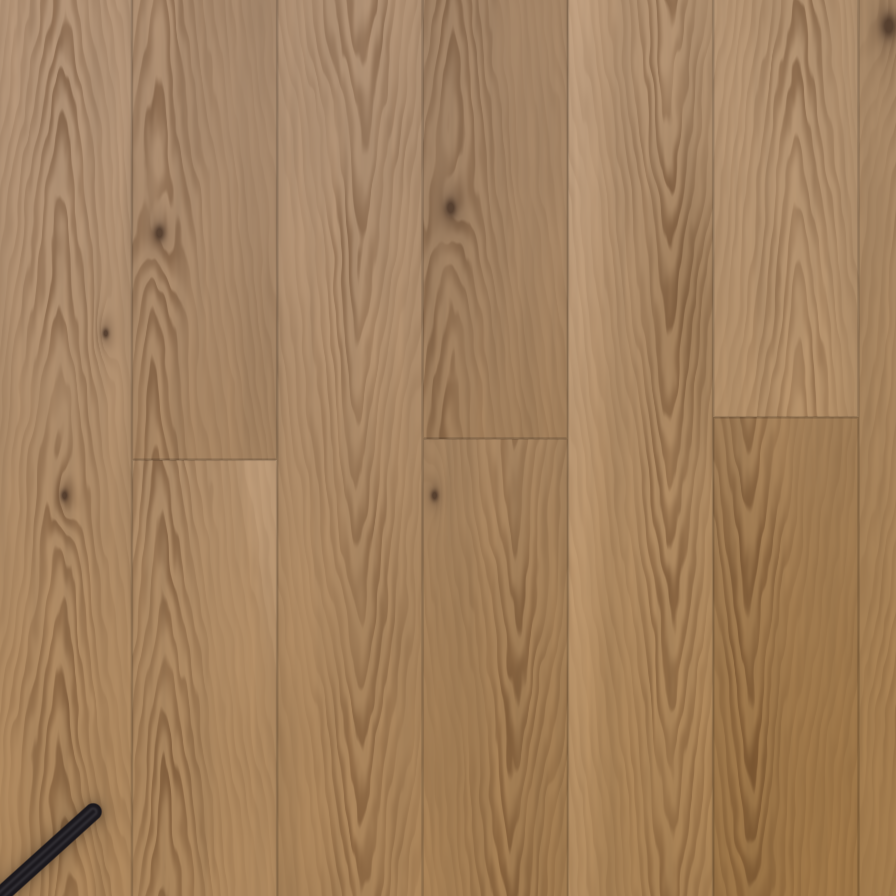
A Shadertoy shader for this texture:

```glsl
// Oak plank floor: seven columns of boards with arched grain, knots and a dark rod in one corner.

const float PLANK_WIDTH = 0.1622;
const float FIRST_EDGE = -0.015;
const vec3 OAK_LOW = vec3(0.655, 0.508, 0.345);
const vec3 OAK_HIGH = vec3(0.680, 0.560, 0.450);
const vec3 GRAIN_TINT = vec3(0.76, 0.70, 0.64);
const vec3 KNOT_COLOR = vec3(0.27, 0.19, 0.14);
const vec3 ROD_COLOR = vec3(0.10, 0.09, 0.11);

// Per board: grain centre, brightness offset, arch direction; lower row then upper row.
const vec3 BOARDS[14] = vec3[14](
    vec3(0.53, 0.010, 1.0), vec3(0.22, 0.020, 1.0), vec3(0.57, 0.005, -1.0),
    vec3(0.63, -0.012, -1.0), vec3(0.72, 0.012, -1.0), vec3(0.25, -0.040, -1.0),
    vec3(0.50, -0.010, 1.0),
    vec3(0.53, 0.010, 1.0), vec3(0.19, -0.020, 1.0), vec3(0.57, 0.005, -1.0),
    vec3(0.18, -0.035, 1.0), vec3(0.72, 0.012, -1.0), vec3(0.58, 0.022, 1.0),
    vec3(0.50, -0.010, 1.0));

// Knots: position and size.
const vec3 KNOTS[6] = vec3[6](
    vec3(0.178, 0.740, 0.010), vec3(0.503, 0.768, 0.011), vec3(0.072, 0.447, 0.007),
    vec3(0.118, 0.628, 0.006), vec3(0.992, 0.971, 0.015), vec3(0.485, 0.447, 0.007));

float hash(vec2 p) {
    vec3 q = fract(p.xyx * 0.1031);
    q += dot(q, q.yzx + 33.33);
    return fract((q.x + q.y) * q.z);
}

float noise(vec2 p) {
    vec2 i = floor(p), f = fract(p);
    f = f * f * (3.0 - 2.0 * f);
    return mix(mix(hash(i), hash(i + vec2(1, 0)), f.x),
               mix(hash(i + vec2(0, 1)), hash(i + vec2(1, 1)), f.x), f.y);
}

float fbm(vec2 p) {
    float sum = 0.0, weight = 0.5;
    for (int i = 0; i < 4; i++) {
        sum += weight * noise(p);
        p = p * 2.03 + 17.1;
        weight *= 0.5;
    }
    return sum;
}

float blob(vec2 p, vec2 radius) {
    vec2 q = p / radius;
    return exp(-dot(q, q));
}

// Thin dark line with a soft rise and a sharper fall, once per unit.
float ring(float f) {
    float t = fract(f);
    return smoothstep(0.15, 0.78, t) * (1.0 - smoothstep(0.82, 1.0, t));
}

// Nested arches along the board centre that straighten toward its sides.
float archGrain(vec2 p, float u, vec3 board, float seed, float bend) {
    float d = u - board.x + 0.14 * (fbm(vec2(seed, p.y * 5.0)) - 0.47);
    float arch = p.y * board.z + 1.3 * sqrt(d * d + 0.0015);
    float wobble = 1.9 * fbm(vec2(u * 5.0 + seed, p.y * 6.0))
                 + 0.35 * noise(vec2(u * 22.0 + seed, p.y * 28.0));
    float lines = ring(12.0 * arch + wobble + bend);
    float strength = 0.22 + 0.78 * exp(-d * d * 16.0);
    return lines * strength * (0.35 + 0.9 * noise(vec2(u * 7.0, p.y * 9.0 + seed)));
}

float segmentDistance(vec2 p, vec2 a, vec2 b) {
    vec2 ab = b - a;
    return length(p - a - ab * clamp(dot(p - a, ab) / dot(ab, ab), 0.0, 1.0));
}

void mainImage(out vec4 fragColor, in vec2 fragCoord) {
    vec2 p = fragCoord / iResolution.xy;
    float pixel = 1.0 / iResolution.y;

    // Board layout: odd columns have one end joint.
    float x = (p.x - FIRST_EDGE) / PLANK_WIDTH;
    float column = floor(x), u = fract(x);
    float hasJoint = mod(column, 2.0);
    float joint = 0.487 + 0.0118 * (column - 1.0);
    float upper = step(joint, p.y);
    vec3 board = BOARDS[int(column + 7.0 * upper)];
    float seed = column * 13.7 + upper * hasJoint * 41.3;

    // Knots darken the wood and push the grain aside.
    float bend = 0.0, knot = 0.0;
    for (int i = 0; i < 6; i++) {
        vec2 q = p - KNOTS[i].xy;
        float size = KNOTS[i].z;
        bend += 2.2 * blob(q, size * vec2(2.0, 6.0));
        knot += 0.75 * blob(q, size * vec2(0.6, 0.9)) + 0.22 * blob(q, size * vec2(1.3, 2.6));
    }

    // Base tone, warmer toward the bottom and the right.
    vec3 color = mix(OAK_LOW, OAK_HIGH, smoothstep(0.0, 0.95, p.y));
    color -= vec3(0.0, 0.008, 0.03) * smoothstep(0.3, 1.0, p.x);
    color += board.y;

    // Broad streaks, fine fibres, smoky patches and pale sapwood.
    float streak = fbm(vec2(u * 9.0 + seed, p.y * 1.6)) - 0.47;
    float fibre = noise(vec2(p.x * 230.0, p.y * 9.0 + seed)) - 0.5;
    float smoke = fbm(vec2(u * 2.0 + seed, p.y * 7.0)) - 0.47;
    color *= 1.0 + 0.10 * streak + 0.035 * fibre + 0.06 * smoke;
    float inFifth = step(abs(column - 4.0), 0.5);
    float inSecondLow = step(abs(column - 1.0), 0.5) * (1.0 - upper);
    color += 0.045 * inFifth * (1.0 - smoothstep(0.05, 0.3, u));
    color -= 0.06 * inFifth * blob(vec2(u - 0.8, p.y - 0.68), vec2(0.3, 0.16));
    color += 0.05 * inSecondLow * smoothstep(0.0, 0.12, u - 1.13 + 0.9 * p.y) * smoothstep(0.15, 0.4, p.y);

    float grain = archGrain(p, u, board, seed, bend);
    color *= mix(vec3(1.0), GRAIN_TINT, 0.75 * grain);
    color = mix(color, KNOT_COLOR, min(knot, 0.8));

    // Seams between boards.
    float side = min(u, 1.0 - u) * PLANK_WIDTH;
    float seam = 1.0 - smoothstep(0.0004, 0.0012 + pixel, side);
    float end = hasJoint * (1.0 - smoothstep(0.0004, 0.0012 + pixel, abs(p.y - joint)));
    color *= 1.0 - 0.16 * max(seam, end);

    // Dark rod with a soft shadow and a faint highlight.
    float rod = segmentDistance(p, vec2(-0.02, -0.018), vec2(0.104, 0.094)) - 0.0095;
    color *= 1.0 - 0.2 * exp(-max(rod, 0.0) * 130.0);
    vec3 rodColor = ROD_COLOR + 0.08 * blob(vec2(rod + 0.006, 0.0), vec2(0.002, 1.0));
    color = mix(color, rodColor, 1.0 - smoothstep(-pixel, pixel, rod));

    fragColor = vec4(clamp(color, 0.0, 1.0), 1.0);
}
```
